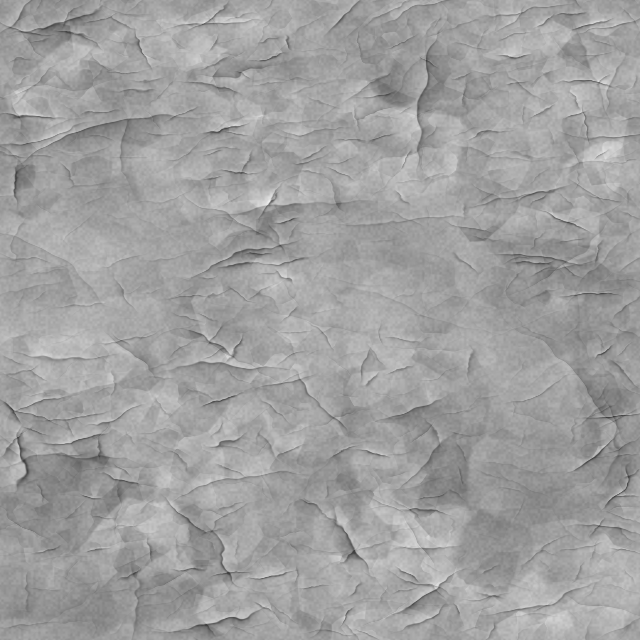
Reproduce this texture procedurally as a Shadertoy shader.

```glsl
vec4 hash4(vec2 p) {
    vec4 q = fract(p.xyxy * vec4(0.1031, 0.1030, 0.0973, 0.1099));
    q += dot(q, q.wzxy + 33.33);
    return fract((q.xxyz + q.yzzw) * q.zywx);
}

// Two independent channels of smooth value noise, 0 to 1
vec2 noise2(vec2 p) {
    vec2 cell = floor(p), f = fract(p);
    f = f * f * (3.0 - 2.0 * f);
    vec2 low = mix(hash4(cell).xy, hash4(cell + vec2(1, 0)).xy, f.x);
    vec2 high = mix(hash4(cell + vec2(0, 1)).xy, hash4(cell + 1.0).xy, f.x);
    return mix(low, high, f.y);
}

vec2 fbm2(vec2 p) {
    vec2 sum = vec2(0);
    float gain = 0.5;
    for (int i = 0; i < 4; i++) {
        sum += gain * noise2(p);
        p = mat2(1.6, 1.2, -1.2, 1.6) * p + 7.3;
        gain *= 0.5;
    }
    return sum / 0.9375;
}

// Tilted flat patches that meet along narrow edges
float facets(vec2 p) {
    vec2 base = floor(p);
    float sum = 0.0, total = 0.0;
    for (int y = -1; y <= 1; y++)
    for (int x = -1; x <= 1; x++) {
        vec2 cell = base + vec2(x, y);
        vec4 h = hash4(cell + 71.0);
        vec2 r = p - cell - h.xy;
        float weight = exp(-40.0 * dot(r, r));
        sum += weight * (h.z - 0.5 + 1.6 * dot(r, h.wx - 0.5));
        total += weight;
    }
    return sum / total;
}

// Bent creases: a lit slope above a thin dark line, a shaded slope below it
float folds(vec2 uv, float scale, float seed) {
    vec2 p = uv * scale * vec2(0.85, 1.2) + seed;
    p += 0.34 * (fbm2(p * 1.9) - 0.5);
    vec2 base = floor(p);
    float edge = 0.0012 * scale;
    float sum = 0.0;
    for (int y = -1; y <= 1; y++)
    for (int x = -1; x <= 1; x++) {
        vec2 cell = base + vec2(x, y);
        vec4 h = hash4(cell), k = hash4(cell + 133.0);
        vec2 r = p - cell - 0.2 - 0.6 * h.xy;
        float angle = 0.25 + 4.2 * (h.z - 0.5) * (0.25 + abs(h.z - 0.5));
        float c = cos(angle), s = sin(angle);
        r = vec2(c * r.x + s * r.y, c * r.y - s * r.x);
        r.y += (k.x - 0.5) * 0.6 * r.x * r.x;
        float along = 1.0 - smoothstep(0.25, 1.0, abs(r.x) / mix(0.5, 0.95, k.y));
        float width = mix(0.025, 0.10, h.w * h.w) * (0.35 + 0.65 * along);
        float dark = -exp(min(r.y, 0.0) / width);
        float lit = 0.75 * exp(-max(r.y, 0.0) / (1.3 * width));
        float strength = along * (0.1 + 1.2 * k.z * k.z) * (k.w < 0.22 ? -0.7 : 1.0);
        float line = (r.y + edge) / (1.6 * edge);
        sum += strength * mix(dark, lit, smoothstep(-edge, edge, r.y));
        sum -= 0.45 * abs(strength) * exp(-line * line);
    }
    return sum;
}

void mainImage(out vec4 fragColor, in vec2 fragCoord) {
    vec2 uv = fragCoord / iResolution.xy;
    vec2 warp = fbm2(uv * 9.0 + 3.0) - 0.5;

    // Crumpled and smoother zones, with calm bands between the four sheets
    float crumple = smoothstep(0.25, 0.65, noise2(uv * 5.0 + 21.0).x + 0.2 * (uv.y - 0.5));
    vec2 seam = 0.5 * abs(fract(uv * 2.0 + 0.5) - 0.5);
    float calm = smoothstep(0.0, 0.035, min(seam.x, seam.y) + 0.04 * warp.x);
    float relief = mix(0.5, 1.0, calm);

    // Broad shading and flat patches
    float shade = 0.633 + 0.21 * (fbm2(uv * 3.5 + 40.0).x - 0.5);
    vec2 bent = uv + 0.03 * warp;
    shade += relief * 0.10 * facets(bent * vec2(7, 9));
    shade += relief * 0.09 * facets(bent * vec2(17, 21) + 50.0) * (0.5 + 0.5 * crumple);
    shade += relief * 0.07 * facets(bent * vec2(36, 44) + 90.0) * (0.3 + 0.7 * crumple);

    // Creases from long to short
    float creases = 0.19 * folds(uv, 4.5, 11.0) * (0.6 + 0.4 * crumple);
    creases += 0.21 * folds(uv, 8.0, 37.0) * (0.5 + 0.5 * crumple);
    creases += 0.22 * folds(uv, 15.0, 83.0) * (0.4 + 0.6 * crumple);
    creases += 0.18 * folds(uv, 27.0, 151.0) * (0.3 + 0.7 * crumple);
    shade += relief * creases;

    // Mottling and paper grain
    shade += 0.035 * (fbm2(uv * 45.0).x - 0.5);
    shade += 0.065 * (noise2(uv * 260.0).x - 0.5);

    fragColor = vec4(vec3(clamp(shade, 0.25, 0.92)), 1.0);
}
```
